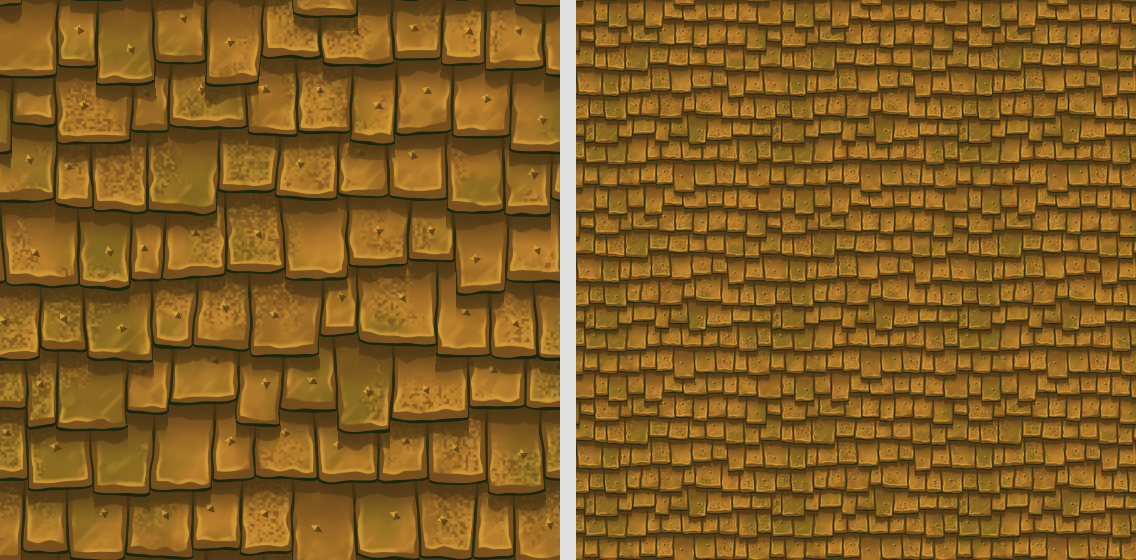
Left: one tile. Right: repeated 3 by 3.
Give the GLSL for this texture, as a three.js fragment shader.

```glsl
// Hand-painted roof of worn amber shingles in overlapping, uneven courses.
// Courses are laid from low to high, each shading the one below; jittered
// edges, wrapped noise and cell hashes give the wear and make it tile.
varying vec2 vUv;

const float ROWS = 8.0, COLS = 10.0;
const float EDGE_JITTER = 0.52;    // in column widths
const float DROP_JITTER = 0.044;   // uneven lower edges, per shingle
const float PAIR_JITTER = 0.022;   // drift shared by two neighbours
const float SEAM_WIDTH = 0.0024, LINE_WIDTH = 0.0050;
const float SHADOW_DEPTH = 0.055;
const float NAIL_SIZE = 0.0062;
const float SOFT = 0.0011;         // edge smoothing
const vec3 LIGHT = vec3(0.82, 0.61, 0.21);
const vec3 AMBER = vec3(0.72, 0.49, 0.17);
const vec3 OCHRE = vec3(0.60, 0.41, 0.14);
const vec3 OLIVE = vec3(0.47, 0.39, 0.11);
const vec3 BROWN = vec3(0.44, 0.29, 0.11);
const vec3 UMBER = vec3(0.28, 0.20, 0.075);
const vec3 MOSS = vec3(0.10, 0.15, 0.05);

float hash(vec2 p) {
  vec3 q = fract(p.xyx * vec3(0.1031, 0.1030, 0.0973));
  q += dot(q, q.yzx + 33.33);
  return fract((q.x + q.y) * q.z);
}

vec2 wrap(vec2 cell, vec2 period) { return floor(mod(cell + 0.5, period)); }

float noise(vec2 uv, vec2 period) {
  vec2 g = uv * period, i = floor(g), f = fract(g);
  f = f * f * (3.0 - 2.0 * f);
  float a = hash(wrap(i, period)), b = hash(wrap(i + vec2(1.0, 0.0), period));
  float c = hash(wrap(i + vec2(0.0, 1.0), period)), d = hash(wrap(i + 1.0, period));
  return mix(mix(a, b, f.x), mix(c, d, f.x), f.y);
}

float fbm(vec2 uv, float period) {
  float sum = 0.0, amp = 0.533;
  for (int i = 0; i < 4; i++, period *= 2.0, amp *= 0.5) sum += amp * noise(uv, vec2(period));
  return sum;
}

float cellHash(float col, float row, float salt) {
  return hash(wrap(vec2(col, row), vec2(COLS, ROWS)) + salt * vec2(17.0, 29.0));
}

// Side edge of a column, leaning with height; in column widths
float sideEdge(float col, float row, float height) {
  float lean = (cellHash(col, row, 2.0) - 0.5) * 1.3;
  return col + EDGE_JITTER * (cellHash(col, row, 1.0) - 0.5) + lean * (height - 0.06);
}

float fill(float dist) { return 1.0 - smoothstep(-SOFT, SOFT, dist); }

// Three-sided chip, turned by an angle
float chip(vec2 p, float angle) {
  p = mat2(cos(angle), sin(angle), -sin(angle), cos(angle)) * p;
  return fill(max(abs(p.x) * 0.87 + p.y * 0.5, -p.y) - NAIL_SIZE * 0.65);
}

void main() {
  // Wear shared by all courses
  vec2 p = vUv + 0.005 * (vec2(noise(vUv, vec2(26.0)), noise(vUv + 0.37, vec2(26.0))) - 0.5);
  float patches = fbm(vUv, 5.0), blotch = fbm(vUv + 0.21, 18.0);
  float strokes = noise(vec2(vUv.x + vUv.y, vUv.y - vUv.x), vec2(22.0, 64.0));
  float breaks = noise(vUv, vec2(44.0)), grain = noise(vUv, vec2(210.0));
  float dapple = smoothstep(0.46, 0.62, fbm(vUv + 0.63, 9.0));
  vec3 color = UMBER;
  for (int i = 0; i < 3; i++) {
    // Find the shingle of this course
    float row = floor(p.y * ROWS) - 1.0 + float(i), height = p.y - row / ROWS;
    float x = p.x * COLS - 0.5 * mod(row, 2.0) - 0.3 * cellHash(0.0, row, 3.0);
    float col = floor(x);
    if (x < sideEdge(col, row, height)) col -= 1.0;
    else if (x > sideEdge(col + 1.0, row, height)) col += 1.0;
    float left = x - sideEdge(col, row, height), right = sideEdge(col + 1.0, row, height) - x;
    float across = left / (left + right), side = min(left, right) / COLS;
    // Lower edge: dropped, tilted, with rounded corners
    float pairCol = floor(mod(col + 0.5, COLS) / 2.0);
    float up = height - DROP_JITTER * (cellHash(col, row, 4.0) - 0.5)
      - PAIR_JITTER * (cellHash(pairCol, row, 5.0) - 0.5)
      - 0.012 * (cellHash(col, row, 6.0) - 0.5) * (across - 0.5)
      - 0.005 * pow(abs(2.0 * across - 1.0), 8.0);
    // Shadow on the courses below: hard painted step over a soft fall
    float below = max(-up, 0.0);
    float softShade = 1.0 - smoothstep(0.0, SHADOW_DEPTH, below);
    float hardShade = 1.0 - smoothstep(0.0, 0.004, below - 0.022 - 0.016 * (breaks - 0.5));
    color = mix(color, UMBER, 0.45 * softShade + 0.38 * hardShade);
    // Painted face: tints, strokes, dark top and speckles
    float tint = cellHash(col, row, 7.0);
    vec3 face = mix(OCHRE, AMBER, smoothstep(0.25, 0.7, blotch + 0.3 * (tint - 0.4)));
    face = mix(face, OLIVE, 0.75 * smoothstep(0.45, 0.72, patches + 0.28 * (tint - 0.5)));
    face = mix(face, LIGHT, 0.3 * smoothstep(0.55, 0.9, strokes) * (1.0 - smoothstep(0.04, 0.09, up)));
    face = mix(face, BROWN, 0.65 * smoothstep(0.06, 0.125, up + 0.04 * (blotch - 0.5)));
    face = mix(face, LIGHT, 0.4 * dapple * smoothstep(0.62, 0.75, grain));
    face = mix(face, BROWN, 0.6 * dapple * (1.0 - smoothstep(0.24, 0.36, grain)));
    // Nail chip with a pale fleck beside it
    vec2 nail = vec2((across - mix(0.35, 0.65, tint)) * (left + right) / COLS,
      up - mix(0.055, 0.085, cellHash(col, row, 8.0)));
    float present = step(0.25, cellHash(col, row, 9.0)), turn = 6.28 * cellHash(col, row, 10.0);
    face = mix(face, LIGHT, present * chip(nail + vec2(0.004, -0.004), turn + 1.0));
    face = mix(face, UMBER, 0.75 * present * chip(nail, turn));
    // Thick lip and broken bright rim
    float lip = 0.013 + 0.007 * cellHash(col, row, 11.0);
    float inset = min(side - 0.007, up - lip) + 0.008 * (breaks - 0.5);
    float rim = smoothstep(0.0, 0.002, inset) * (1.0 - smoothstep(0.003, 0.011, inset));
    rim *= smoothstep(0.28, 0.55, blotch) * (1.0 - smoothstep(0.05, 0.11, up));
    vec3 shingle = mix(mix(BROWN, OCHRE, 0.4 * blotch), face, smoothstep(-0.001, 0.003, inset));
    shingle = mix(shingle, LIGHT, 0.85 * rim);
    // Dark seams and lower outline
    float seam = fill(side - SEAM_WIDTH * (0.7 + 0.6 * breaks));
    float outline = fill(up - LINE_WIDTH * (0.6 + 0.7 * breaks));
    color = mix(color, mix(shingle, MOSS, max(0.85 * seam, outline)), fill(-up));
  }
  gl_FragColor = vec4(color, 1.0);
}
```
